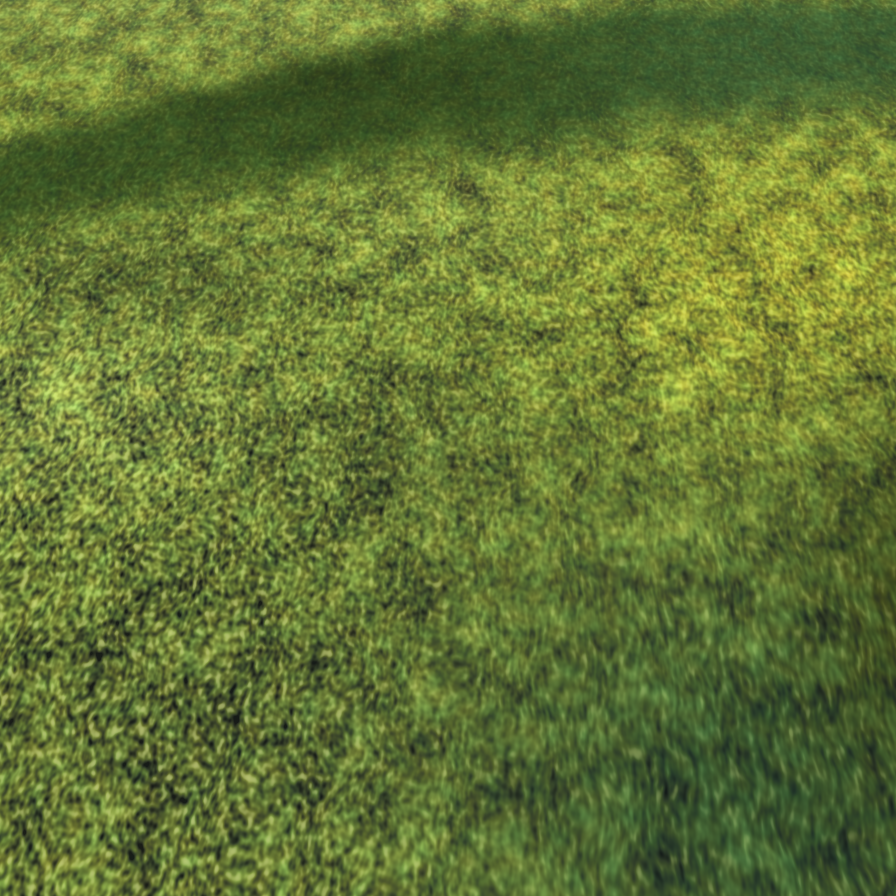
A WebGL 2 fragment shader for this texture:

```glsl
#version 300 es
precision highp float;
// A mown lawn seen in perspective, crossed by a soft curved shadow.
// Broad light comes from blended gaussian patches; the grass itself is
// gradient noise, slanted into blades and compressed toward the distance.

uniform vec2 u_resolution;
out vec4 fragColor;

const vec3 SUNLIT = vec3(0.46, 0.53, 0.21);
const vec3 GOLDEN = vec3(0.62, 0.64, 0.21);
const vec3 FRESH  = vec3(0.54, 0.61, 0.29);
const vec3 OLIVE  = vec3(0.34, 0.40, 0.18);
const vec3 COOL   = vec3(0.21, 0.32, 0.17);
const vec3 UMBER  = vec3(0.23, 0.28, 0.11);
const vec3 SHADE  = vec3(0.22, 0.315, 0.13);
const vec3 STRAW  = vec3(0.70, 0.72, 0.49);

// Integer hash giving a gradient direction per lattice point
vec2 gradientAt(vec2 cell) {
    uvec2 k = uvec2(ivec2(cell) + 4096);
    uint h = k.x * 73856093u ^ k.y * 19349663u;
    h = (h ^ (h >> 15)) * 739982445u;
    h = (h ^ (h >> 12)) * 695872825u;
    float angle = float(h >> 16) / 65536.0 * 6.28318;
    return vec2(cos(angle), sin(angle));
}

// Gradient noise, roughly -0.7 to 0.7
float noise(vec2 p) {
    vec2 i = floor(p), f = p - i;
    vec2 w = f * f * f * (f * (f * 6.0 - 15.0) + 10.0);
    vec2 e = vec2(1.0, 0.0);
    float a = dot(gradientAt(i), f);
    float b = dot(gradientAt(i + e.xy), f - e.xy);
    float c = dot(gradientAt(i + e.yx), f - e.yx);
    float d = dot(gradientAt(i + e.xx), f - e.xx);
    return mix(mix(a, b, w.x), mix(c, d, w.x), w.y);
}

float fbm(vec2 p, int octaves, float gain) {
    float sum = 0.0, amplitude = 1.0;
    for (int i = 0; i < octaves; i++) {
        sum += amplitude * noise(p);
        p = mat2(1.6, 0.5, -0.5, 1.6) * p + 17.3;
        amplitude *= gain;
    }
    return sum;
}

// Soft elliptical patch of influence
float patchAt(vec2 p, vec2 centre, vec2 radius) {
    vec2 d = (p - centre) / radius;
    return exp(-dot(d, d));
}

// Curved band of shade between two parabolic edges
float shadowBand(vec2 p, float wobble) {
    float top = 0.835 + p.x * (0.36 - 0.195 * p.x) + wobble;
    float bottom = 0.735 + p.x * (0.21 - 0.06 * p.x) + wobble;
    return smoothstep(-0.035, 0.045, p.y - bottom)
         * (1.0 - smoothstep(-0.025, 0.02, p.y - top));
}

// Broad colour of the ground before grass detail
vec3 groundColour(vec2 p, float wobble) {
    vec3 c = SUNLIT;
    c = mix(c, FRESH,  0.80 * patchAt(p, vec2(0.08, 0.54), vec2(0.26, 0.13)));
    c = mix(c, FRESH,  0.70 * patchAt(p, vec2(0.20, 1.00), vec2(0.55, 0.08)));
    c = mix(c, FRESH,  0.35 * patchAt(p, vec2(0.48, 0.74), vec2(0.22, 0.07)));
    c = mix(c, OLIVE,  0.70 * patchAt(p, vec2(0.43, 0.50), vec2(0.17, 0.10)));
    c = mix(c, OLIVE,  0.90 * patchAt(p, vec2(0.22, 0.19), vec2(0.36, 0.25)));
    c = mix(c, OLIVE,  0.85 * patchAt(p, vec2(0.16, 0.69), vec2(0.16, 0.05)));
    c = mix(c, GOLDEN, 0.90 * patchAt(p, vec2(0.89, 0.68), vec2(0.23, 0.15)));
    c = mix(c, COOL,   0.97 * patchAt(p, vec2(0.86, 0.11), vec2(0.36, 0.28)));
    c = mix(c, UMBER,  0.90 * patchAt(p, vec2(1.04, 0.34), vec2(0.14, 0.21)));
    vec3 shade = mix(SHADE, COOL * 1.12, smoothstep(0.45, 0.9, p.x));
    shade *= 1.0 - 0.16 * patchAt(p, vec2(0.36, 0.91), vec2(0.22, 0.04));
    return mix(c, shade, 0.94 * shadowBand(p, wobble));
}

void main() {
    vec2 p = gl_FragCoord.xy / u_resolution;

    // Perspective ground coordinates with a gently wandering slant
    float depth = 1.0 / (2.4 - p.y);
    vec2 ground = vec2((p.x - 0.5) * depth, 2.0 * depth) * 216.0;
    ground.x += 0.9 * noise(ground * 0.15);

    // Short speckled turf gives way to longer blades at lower right
    float bladed = smoothstep(0.25, 0.75, p.x) * (1.0 - smoothstep(0.25, 0.7, p.y));
    float turf = fbm(ground * vec2(1.15, 0.9), 2, 0.65);
    float blades = fbm(ground * vec2(1.2, 0.5) + 91.0, 2, 0.6);
    float grass = mix(turf, blades, bladed * 0.8);
    float clumps = fbm(ground * 0.15 + 7.0, 3, 0.75);
    float tint = noise(ground * 0.5 + 53.0);

    // Relief is strongest in the rough lower left, faint in shade and distance
    float shade = shadowBand(p, 0.0);
    float rough = patchAt(p, vec2(0.18, 0.12), vec2(0.42, 0.42));
    float relief = mix(0.62, 0.30, smoothstep(0.45, 1.0, p.y)) + 0.42 * rough;
    relief *= 1.0 - 0.35 * shade;

    vec3 colour = groundColour(p, 0.02 * noise(p * 9.0));
    float light = grass * relief + 0.38 * clumps * (1.0 - 0.65 * shade);
    colour *= max(1.0 + light, 0.25);
    colour *= 1.0 + tint * vec3(0.18, 0.0, -0.10);

    // Pale dry tips and bluish gaps between blades
    float tips = smoothstep(0.15, 0.75, grass + 0.25 * tint);
    colour = mix(colour, STRAW, tips * (0.25 + 0.35 * rough) * (1.0 - 0.8 * shade));
    colour += vec3(0.0, 0.0, 0.045) * smoothstep(0.0, 0.4, -light);
    fragColor = vec4(clamp(colour, 0.0, 1.0), 1.0);
}
```
